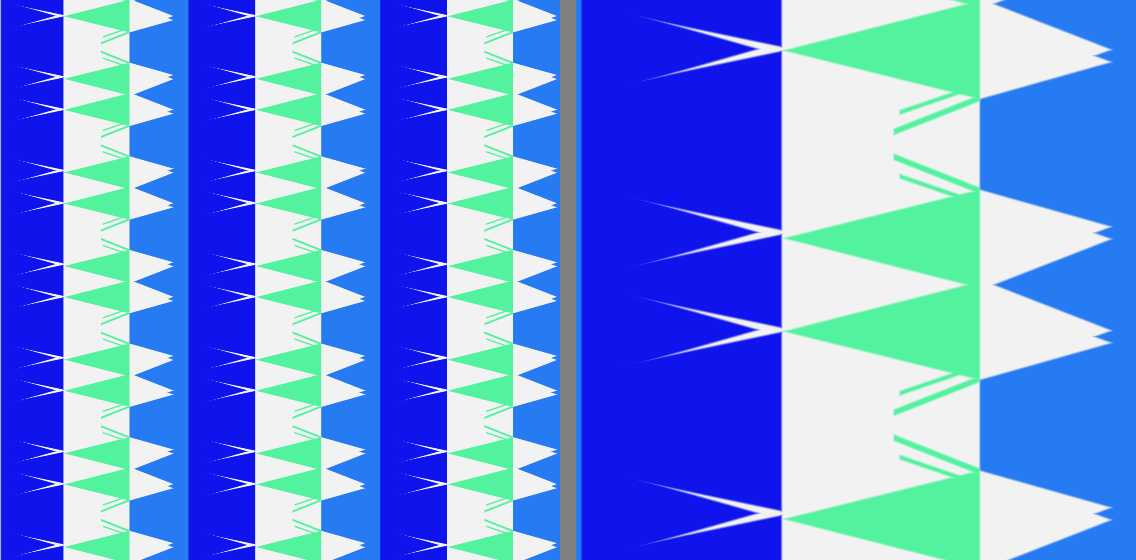
Left: the whole. Right: its middle third, enlarged.
This pattern is drawn by a three.js fragment shader. Its source:

```glsl
varying vec2 vUv;

const float UNITS = 768.0;              // design units across the canvas
const vec2 PERIOD = vec2(263.0, 128.4);
const float SOFT = 0.75;                // half width of a smoothed edge

const vec3 DEEP = vec3(0.06, 0.08, 0.93);
const vec3 SKY = vec3(0.15, 0.48, 0.95);
const vec3 WHITE = vec3(0.95);
const vec3 MINT = vec3(0.32, 0.95, 0.62);
const vec3 PALE = vec3(0.62, 0.71, 0.95);

float cover(float d) {
  return 1.0 - smoothstep(-SOFT, SOFT, d);
}

// Signed distance to the line a-b, negative on its left
float side(vec2 p, vec2 a, vec2 b) {
  return dot(p - a, normalize(vec2(b.y - a.y, a.x - b.x)));
}

float band(float x, float left, float right) {
  return max(left - x, x - right);
}

// Counter-clockwise triangle
float triangle(vec2 p, vec2 a, vec2 b, vec2 c) {
  return max(side(p, a, b), max(side(p, b, c), side(p, c, a)));
}

// Slanted stroke with upright ends
float dash(vec2 p, vec2 a, vec2 b, float halfWidth) {
  return max(abs(side(p, a, b)) - halfWidth, band(p.x, a.x, b.x));
}

// Distance from the nearest mirror axis of the rows
float mirrorRow(float y, float axis) {
  return abs(mod(y - axis + 0.5 * PERIOD.y, PERIOD.y) - 0.5 * PERIOD.y);
}

// Forked sliver, symmetric about its own height
float dart(vec2 p, float height) {
  vec2 q = vec2(p.x, abs(p.y - height));
  float outer = side(q, vec2(87.0, 1.0), vec2(34.0, 12.0));
  float inner = side(q, vec2(34.0, 12.0), vec2(76.3, 0.0));
  return max(max(outer, inner), p.x - 89.0);
}

// Pointed tooth with a nick in its tip
float tooth(vec2 p) {
  float lower = side(p, vec2(184.0, 0.0), vec2(238.0, 21.0));
  float upper = side(p, vec2(238.0, 26.5), vec2(177.6, 43.5));
  float nick = triangle(p, vec2(230.0, 23.7), vec2(239.0, 20.5), vec2(239.0, 27.0));
  return max(max(max(lower, upper), band(p.x, 160.0, 238.0)), -nick);
}

// Spike with two dashes beside it
float spike(vec2 p, float base) {
  float body = triangle(p, vec2(88.0, 21.3), vec2(base, -1.5), vec2(base, 43.5));
  float longDash = dash(p, vec2(138.3, 58.5), vec2(base, 43.0), 1.3);
  float shortDash = dash(p, vec2(141.0, 49.6), vec2(170.5, 39.5), 0.95);
  return min(body, min(longDash, shortDash));
}

void main() {
  vec2 canvas = vUv * UNITS;
  float x = mod(canvas.x + 20.0, PERIOD.x) - 20.0;
  vec2 p = vec2(x, mirrorRow(canvas.y, 381.8));
  vec2 dartPoint = vec2(x, mirrorRow(canvas.y, 383.5));
  float base = 177.6;

  // Vertical stripes
  vec3 color = mix(SKY, DEEP, cover(band(x, -4.5, 120.0)));
  float white = min(band(x, 87.0, base), tooth(p));

  // Repeating shapes
  white = min(white, dart(dartPoint, 22.3));
  color = mix(color, WHITE, cover(white));
  color = mix(color, MINT, cover(spike(p, base)));

  // Thin pale left border
  color = mix(color, PALE, cover(canvas.x - 1.5));
  gl_FragColor = vec4(color, 1.0);
}
```
